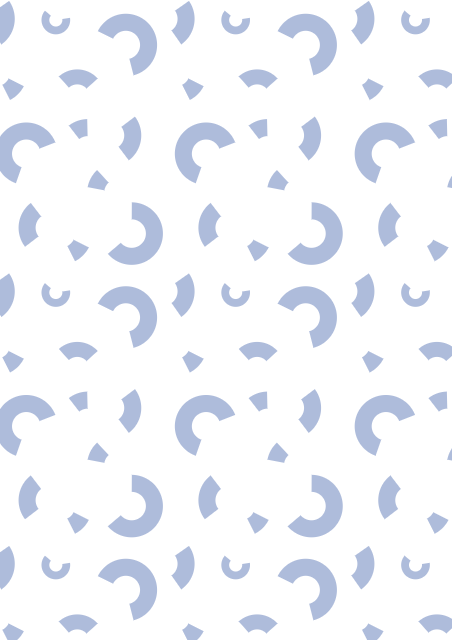
Reproduce this pattern procedurally as a WebGL 1 fragment shader.

```glsl
precision highp float;
// Scattered blue ring segments of varied sweep and size, repeated on a white ground.

uniform vec2 u_resolution;

const float CANVAS_HEIGHT = 768.0;          // design units from top to bottom
const vec2  TILE = vec2(215.8, 327.0);      // repeat size in design units
const float INNER_RATIO = 0.455;            // hole radius over outer radius
const float LARGE = 37.5;
const float MEDIUM = 33.0;
const float SMALL = 17.2;
const float WEDGE = 18.2;                   // half sweeps in degrees
const float QUARTER = 45.0;
const float OPEN_RING = 114.7;
const vec3  GROUND = vec3(1.0);
const vec3  BLUE = vec3(0.682, 0.737, 0.859);

// Signed distance to a ring segment, wrapped to its nearest repeat.
// Angles are in degrees, counter-clockwise from the right.
float ringSegment(vec2 p, vec2 center, float radius, float facing, float halfSweep) {
  vec2 q = mod(p - center + 0.5 * TILE, TILE) - 0.5 * TILE;
  q.y = -q.y;
  float a = radians(facing);
  vec2 axis = vec2(cos(a), sin(a));
  vec2 local = vec2(dot(q, axis), abs(dot(q, vec2(-axis.y, axis.x))));
  float h = radians(halfSweep);
  float cut = dot(local, vec2(-sin(h), cos(h)));
  float r = length(q);
  return max(cut, max(r - radius, radius * INNER_RATIO - r));
}

float openRings(vec2 p) {
  float d = ringSegment(p, vec2(151.0, 54.0), LARGE, 39.0, OPEN_RING);
  d = min(d, ringSegment(p, vec2(31.5, 184.5), LARGE, 136.0, OPEN_RING));
  d = min(d, ringSegment(p, vec2(158.0, 280.3), LARGE, -25.0, OPEN_RING));
  return min(d, ringSegment(p, vec2(67.0, 24.0), SMALL, 254.0, OPEN_RING));
}

float quarterRings(vec2 p) {
  float d = ringSegment(p, vec2(196.0, 22.6), LARGE, -10.0, QUARTER);
  d = min(d, ringSegment(p, vec2(132.0, 162.5), LARGE, -8.0, QUARTER));
  d = min(d, ringSegment(p, vec2(59.8, 273.3), LARGE, 172.5, QUARTER));
  return min(d, ringSegment(p, vec2(92.7, 116.3), MEDIUM, 87.0, QUARTER));
}

float wedges(vec2 p) {
  float d = ringSegment(p, vec2(-4.9, 86.5), LARGE, -45.0, WEDGE);
  d = min(d, ringSegment(p, vec2(73.1, 280.0), LARGE, -45.0, WEDGE));
  d = min(d, ringSegment(p, vec2(105.5, 180.4), LARGE, 109.5, WEDGE));
  return min(d, ringSegment(p, vec2(142.0, 231.6), LARGE, 151.0, WEDGE));
}

void main() {
  // Design space: origin at the upper left, y pointing down.
  float pixel = CANVAS_HEIGHT / u_resolution.y;
  vec2 p = vec2(gl_FragCoord.x, u_resolution.y - gl_FragCoord.y) * pixel;

  float d = min(openRings(p), min(quarterRings(p), wedges(p)));
  float coverage = clamp(0.5 - d / pixel, 0.0, 1.0);
  gl_FragColor = vec4(mix(GROUND, BLUE, coverage), 1.0);
}
```
